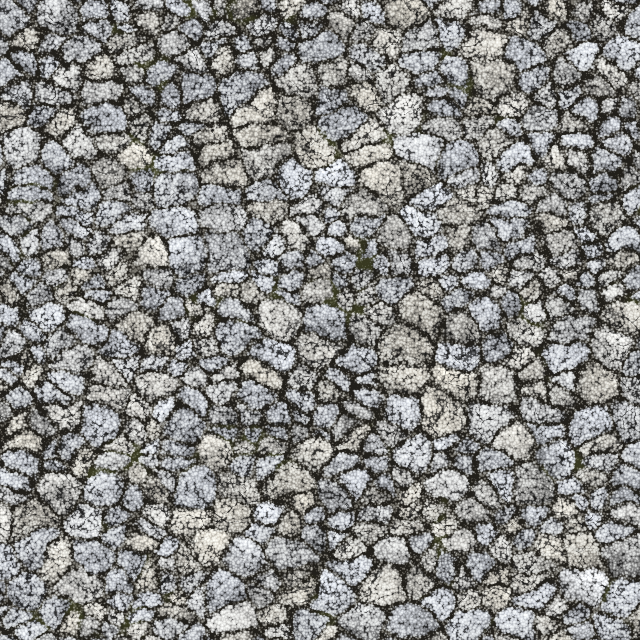
Write a three.js fragment shader that draws this texture.

```glsl
varying vec2 vUv;

vec2 hash2(vec2 p) {
  vec3 q = fract(p.xyx * vec3(0.1031, 0.1030, 0.0973));
  q += dot(q, q.yzx + 33.33);
  return fract((q.xx + q.yz) * q.zy);
}

// Layered, rotated sines, roughly -1 to 1
float waves(vec2 p) {
  float sum = 0.0, amp = 0.5;
  for (int i = 0; i < 5; i++) {
    p = mat2(0.8, 0.6, -0.6, 0.8) * p * 1.8 + 1.7;
    sum += amp * sin(p.x + 1.4 * sin(p.y * 1.3));
    amp *= 0.6;
  }
  return sum;
}

// Cellular noise: nearest distance, gap to the second nearest
vec2 cellular(vec2 p) {
  vec2 cell = floor(p), local = fract(p);
  float near = 9.0, second = 9.0;
  for (int j = -1; j <= 1; j++)
    for (int i = -1; i <= 1; i++) {
      vec2 n = vec2(float(i), float(j));
      float d = length(n + hash2(cell + n) - local);
      second = min(second, max(near, d));
      near = min(near, d);
    }
  return vec2(near, second - near);
}

// Weighted Voronoi stones in staggered rows; each cell holds 1, 2 or 4 stones
void stones(vec2 p, out vec2 toCentre, out vec2 id, out float edge) {
  float best = 99.0, bestWeight = 0.0, joints = 0.0;
  toCentre = vec2(0.0);
  id = vec2(0.0);
  for (int stage = 0; stage < 2; stage++)
    for (int j = -1; j <= 1; j++) {
      float row = floor(p.y) + float(j);
      float x = p.x / 1.45 + hash2(vec2(row, 7.0)).x;
      for (int i = -1; i <= 1; i++) {
        vec2 cell = vec2(floor(x) + float(i), row);
        float split = hash2(cell + 57.0).x;
        float count = split < 0.4 ? 1.0 : (split < 0.7 ? 2.0 : 4.0);
        float weight = 0.16 / count;
        for (int k = 0; k < 4; k++) {
          float n = float(k);
          if (n >= count) break;
          vec2 rnd = hash2(cell + vec2(n * 61.0, 13.0));
          vec2 seed = vec2(0.5) + (rnd - 0.5) * 0.5;
          if (count > 1.5) seed = vec2(0.5, 0.25 + 0.5 * n) + (rnd - 0.5) * vec2(0.6, 0.25);
          if (count > 3.0) seed = vec2(mod(n, 2.0), floor(n * 0.5)) * 0.5 + 0.25 + (rnd - 0.5) * 0.4;
          vec2 v = (cell + seed - vec2(x, p.y)) * vec2(1.3, 1.0);
          float power = dot(v, v) - weight;
          if (stage == 0) {
            if (power < best) {
              best = power;
              bestWeight = weight;
              toCentre = v;
              id = rnd;
            }
          } else {
            float apart = length(v - toCentre);
            if (apart > 0.01) joints += exp(-18.0 * (power - best) / (2.0 * apart));
          }
        }
      }
    }
  edge = -log(joints + 0.00001) / 18.0;
}

void main() {
  vec2 uv = vUv;
  float region = waves(uv * 4.0);
  vec2 bend = vec2(waves(uv * 17.0), waves(uv * 17.0 + 40.0));

  // Surface grain from coarse to fine
  float coarse = 0.45 - cellular(uv * 48.0 + bend * 0.6).x;
  float medium = 0.45 - cellular(uv * 115.0 + bend + 30.0).x;
  float fine = 0.45 - cellular(uv * 230.0 + 70.0).x;
  float grain = 0.45 * coarse + 0.7 * medium + 0.8 * fine;

  vec2 toCentre, id;
  float edge;
  stones(uv * 19.0 + 20.0 + bend * 0.17, toCentre, id, edge);
  float ragged = edge + 0.09 * grain + 0.015 * region;
  float stoneMask = smoothstep(0.0, 0.085, ragged);

  // Rounded, tilted stone faces lit from above
  float tone = 0.70 + 0.20 * (id.x - 0.5) + 0.03 * region;
  tone -= 0.13 * toCentre.y + 0.3 * dot(toCentre, hash2(id * 91.0) - 0.5);
  tone += 0.52 * grain + 0.05 * bend.x;
  tone *= mix(0.74, 1.0, smoothstep(0.0, 0.2, ragged));

  // Cracks and dark pits
  float fracture = cellular(uv * vec2(21.0, 36.0) + bend * 0.5 + id * 9.0).y;
  float crack = 1.0 - smoothstep(0.01, 0.10, fracture + 0.06 * grain);
  tone *= 1.0 - 0.5 * crack * smoothstep(-0.2, 0.5, bend.y + id.y - 0.5);
  float pits = smoothstep(0.16, 0.36, -grain + 0.12 * bend.y);
  tone *= 1.0 - 0.45 * pits;

  // Cool and warm stones with pale lichen crusts
  vec3 tint = mix(vec3(0.975, 0.995, 1.03), vec3(1.02, 1.0, 0.95), smoothstep(0.3, 1.0, id.y));
  vec3 stone = tone * tint;
  float lichen = smoothstep(0.1, 0.35, grain + 0.22 * bend.x);
  stone = mix(stone, vec3(0.86, 0.87, 0.86), 0.45 * lichen);

  // Earth, rubble and a little moss in the joints
  float rubble = smoothstep(-0.15, 0.4, grain + 0.1 * region);
  vec3 joint = mix(vec3(0.13, 0.12, 0.10), vec3(0.46, 0.45, 0.42), rubble);
  float moss = smoothstep(0.55, 0.95, waves(uv * 9.0 + 15.0));
  joint = mix(joint, vec3(0.29, 0.31, 0.15), 0.55 * moss);

  gl_FragColor = vec4(clamp(mix(joint, stone, stoneMask), 0.0, 1.0), 1.0);
}
```
